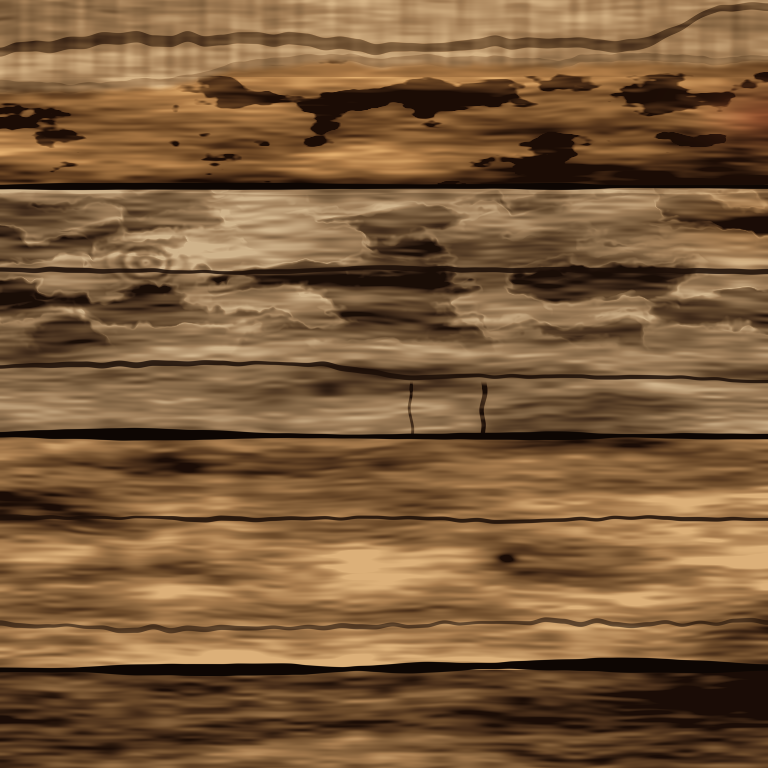
Write a WebGL 1 fragment shader that draws this texture.

```glsl
precision highp float;
// Four weathered horizontal timber planks with grain, char, cracks and knots.
uniform vec2 u_resolution;

// Wood tones, dark to light
const vec3 CHAR = vec3(0.10, 0.05, 0.025);
const vec3 UMBER = vec3(0.27, 0.18, 0.11);
const vec3 BROWN = vec3(0.40, 0.29, 0.18);
const vec3 TAN = vec3(0.52, 0.40, 0.27);
const vec3 OAK = vec3(0.64, 0.50, 0.35);
const vec3 STRAW = vec3(0.77, 0.64, 0.48);
const vec3 COOL_TINT = vec3(0.96, 0.99, 1.03);
const vec3 WARM_TINT = vec3(1.08, 0.96, 0.76);
const vec3 RED_STAIN = vec3(0.42, 0.20, 0.11);

// Heights of the gaps between planks
const float SEAM_TOP = 0.757;
const float SEAM_MID = 0.432;
const float SEAM_LOW = 0.128;
const float EDGE = 0.0018;
const float GRAIN_DEPTH = 1.15;

float hash(vec2 p) {
  return fract(sin(dot(p, vec2(127.1, 311.7))) * 43758.5453);
}

float noise(vec2 p) {
  vec2 i = floor(p), f = fract(p);
  f = f * f * (3.0 - 2.0 * f);
  return mix(mix(hash(i), hash(i + vec2(1, 0)), f.x),
             mix(hash(i + vec2(0, 1)), hash(i + vec2(1, 1)), f.x), f.y);
}

float fbm(vec2 p) {
  float sum = 0.0, amp = 0.53;
  for (int i = 0; i < 4; i++) {
    sum += amp * noise(p);
    p = p * 2.03 + 17.3;
    amp *= 0.5;
  }
  return sum;
}

// Soft bump around a center
float bump(vec2 p, vec2 center, vec2 size) {
  vec2 d = (p - center) / size;
  return exp(-dot(d, d));
}

// Wandering line along x with uneven half width
float crack(vec2 p, float y, float width, float wobble, float seed) {
  float bend = noise(vec2(p.x * 6.0, seed)) + 0.4 * noise(vec2(p.x * 45.0, seed)) - 0.7;
  float halfWidth = width * (0.3 + noise(vec2(p.x * 11.0, seed + 7.0)));
  return 1.0 - smoothstep(halfWidth, halfWidth + EDGE, abs(p.y - y - wobble * bend));
}

vec3 woodRamp(float t) {
  t = clamp(t, 0.0, 1.1) * 5.0;
  vec3 c = mix(CHAR, UMBER, clamp(t, 0.0, 1.0));
  c = mix(c, BROWN, clamp(t - 1.0, 0.0, 1.0));
  c = mix(c, TAN, clamp(t - 2.0, 0.0, 1.0));
  c = mix(c, OAK, clamp(t - 3.0, 0.0, 1.0));
  return mix(c, STRAW, clamp(t - 4.0, 0.0, 1.5));
}

// Each plank returns tone in x and warmth in y
vec2 barkPlank(vec2 p, float blotch) {
  float bark = 0.882 + 0.035 * smoothstep(0.1, 0.45, p.x) + 0.02 * (fbm(p.xx * vec2(14, 3)) - 0.5);
  float sapwood = smoothstep(bark - 0.006, bark + 0.006, p.y);
  float ticks = noise(vec2(p.x * 95.0, p.y * 14.0)) - 0.5;
  float ring = 0.945 + 0.045 * smoothstep(0.82, 0.96, p.x);
  float pale = 0.86 + 0.22 * ticks + 0.3 * blotch;
  pale -= 0.45 * crack(p, ring, 0.006, 0.02, 3.0) + 0.2 * crack(p, bark + 0.006, 0.006, 0.006, 5.0);
  float heart = 0.52 + 1.1 * blotch - 0.38 * smoothstep(0.80, 0.757, p.y) - 0.2 * smoothstep(0.75, 1.0, p.x);
  float burn = bump(p, vec2(0.53, 0.885), vec2(0.15, 0.025)) + bump(p, vec2(0.88, 0.87), vec2(0.13, 0.035))
             + 0.9 * bump(p, vec2(0.31, 0.875), vec2(0.06, 0.018));
  heart -= 0.6 * smoothstep(0.66, 0.72, fbm(p * vec2(14, 38) + 4.0) + 0.24 * burn);
  return vec2(mix(heart, pale, sapwood), mix(0.9, 0.3, sapwood));
}

vec2 erodedPlank(vec2 p, float blotch) {
  float band = smoothstep(0.53, 0.59, p.y) * (1.0 - 0.5 * smoothstep(0.70, 0.757, p.y));
  float flake = fbm(p * vec2(7, 26) + 0.8 * fbm(p * 22.0)) + 0.14 * band - 0.16;
  float worn = smoothstep(0.46, 0.57, flake);
  float rim = smoothstep(0.40, 0.46, flake) * (1.0 - smoothstep(0.46, 0.50, flake));
  float tone = 0.66 + 0.6 * blotch - (0.42 * worn - 0.13 * rim) * band;
  vec2 k = (p - vec2(0.19, 0.658)) * vec2(1.0, 1.7);
  float r = length(k) + 0.02 * (fbm(p * 30.0) - 0.5);
  tone += (0.2 * sin(r * 330.0) - 0.12) * (1.0 - smoothstep(0.03, 0.065, r));
  float crossing = crack(p.yx, 0.54, 0.0015, 0.022, 11.0) + crack(p.yx, 0.625, 0.0028, 0.014, 13.0);
  tone -= 0.5 * crossing * smoothstep(0.505, 0.495, p.y);
  return vec2(tone, 0.12 + 0.5 * bump(p, vec2(1.0, 0.71), vec2(0.12, 0.05)));
}

vec2 smoothPlank(vec2 p, float blotch) {
  float tone = 0.63 + 1.15 * blotch - 0.14 * smoothstep(0.32, 0.36, p.y) * smoothstep(0.75, 0.45, p.x);
  tone += 0.2 * bump(p, vec2(0.72, 0.37), vec2(0.12, 0.04)) + 0.25 * smoothstep(0.185, 0.145, p.y);
  tone -= 0.7 * bump(p, vec2(0.66, 0.273), vec2(0.013, 0.006)) + 0.2 * bump(p, vec2(0.66, 0.273), vec2(0.035, 0.012));
  return vec2(tone, 0.6);
}

vec2 darkPlank(vec2 p, float blotch) {
  float tone = 0.27 + 0.9 * blotch + 0.24 * smoothstep(0.05, 0.0, p.y);
  return vec2(tone + 0.35 * bump(p, vec2(0.36, 0.078), vec2(0.035, 0.01)), 0.55);
}

void main() {
  vec2 p = gl_FragCoord.xy / u_resolution;
  vec2 flow = p + vec2(0.0, 0.016 * fbm(p * vec2(5, 9)));
  float grain = fbm(flow * vec2(4, 42)) - 0.5 + 0.35 * (noise(flow * vec2(28, 210)) - 0.5);
  float blotch = fbm(flow * vec2(4, 15) + 31.0) - 0.5;

  vec2 wood = darkPlank(p, blotch);
  if (p.y > SEAM_TOP) wood = barkPlank(p, blotch);
  else if (p.y > SEAM_MID) wood = erodedPlank(p, blotch);
  else if (p.y > SEAM_LOW) wood = smoothPlank(p, blotch);
  float tone = wood.x + GRAIN_DEPTH * grain * (p.y > 0.9 ? 0.55 : 1.0);

  // Splits within planks, then gaps between them
  float split = crack(p, 0.648, 0.0022, 0.006, 21.0);
  split = max(split, crack(p, mix(0.523, 0.507, smoothstep(0.4, 0.55, p.x)), 0.0024, 0.008, 23.0));
  split = max(split, crack(p, 0.323, 0.0024, 0.008, 25.0));
  split = max(split, 0.7 * crack(p, 0.188, 0.0022, 0.016, 27.0));
  tone += 0.2 * crack(p, SEAM_TOP - 0.006, 0.003, 0.001, 29.0);
  float gap = crack(p, SEAM_TOP, 0.003, 0.001, 31.0);
  gap = max(gap, crack(p, SEAM_MID + 0.003 * smoothstep(0.4, 0.0, p.x), mix(0.009, 0.004, smoothstep(0.1, 0.4, p.x)), 0.002, 33.0));
  gap = max(gap, crack(p, SEAM_LOW + 0.006 * bump(p, vec2(0.7, SEAM_LOW), vec2(0.25, 1.0)), 0.007, 0.003, 35.0));

  vec3 color = woodRamp(tone) * mix(COOL_TINT, WARM_TINT, wood.y);
  float stain = bump(p, vec2(1.0, 0.845), vec2(0.07, 0.035));
  color = mix(color, RED_STAIN * (0.9 + grain), 0.75 * stain);
  color = mix(color, CHAR, 0.85 * split);
  gl_FragColor = vec4(mix(color, CHAR * 0.5, gap), 1.0);
}
```
